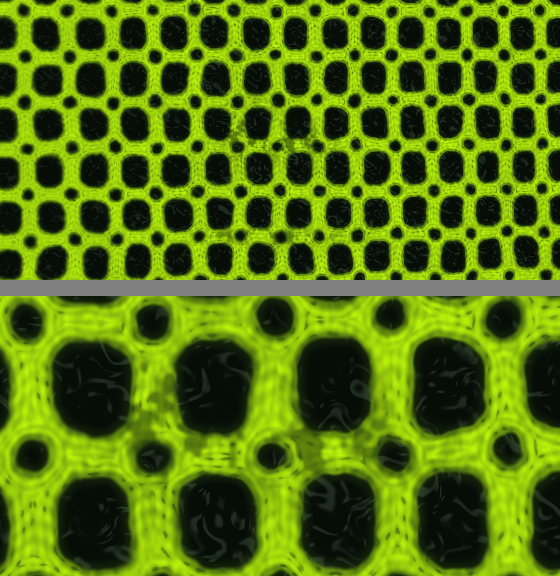
Top, the full canvas; bottom, a detail of the centre.
Write a WebGL 1 fragment shader that draws this texture.

```glsl
precision highp float;
// Lime knitted mesh: rounded openings, small diamond eyelets, twisted yarn and faint smudges.

uniform vec2 u_resolution;

#define COLUMNS vec3(-0.10, 12.50, 1.62) // column index as a quadratic in x
#define ROWS 6.05                        // rows down the left edge
#define ROW_GAIN 0.32                    // extra rows at the right edge
#define SHEAR 0.167                      // sideways drift down the cloth
#define HOLE vec2(0.31, 0.347)           // half size of the large openings
#define EYELET 0.118                     // half size of the small openings
#define WARP 0.09                        // irregularity of the knit
#define STRAND_FREQ 88.0                 // threads across the yarn
#define SMUDGE 0.55                      // strength of the dirt

const vec3 DEPTH  = vec3(0.025, 0.05, 0.028);
const vec3 SHADOW = vec3(0.27, 0.40, 0.06);
const vec3 LIME   = vec3(0.69, 0.91, 0.04);

float hash(vec2 p) {
  vec3 q = fract(vec3(p.xyx) * 0.1031);
  q += dot(q, q.yzx + 33.33);
  return fract((q.x + q.y) * q.z);
}

float noise(vec2 p) {
  vec2 i = floor(p), f = fract(p);
  f = f * f * (3.0 - 2.0 * f);
  return mix(mix(hash(i), hash(i + vec2(1.0, 0.0)), f.x),
             mix(hash(i + vec2(0.0, 1.0)), hash(i + vec2(1.0, 1.0)), f.x), f.y);
}

float smoothMax(float a, float b, float k) {
  float h = max(k - abs(a - b), 0.0) / k;
  return max(a, b) + h * h * k * 0.25;
}

// Distance to a box with cut, softened corners.
float chamferBox(vec2 p, vec2 halfSize, float cornerSum, float softness) {
  vec2 q = abs(p);
  float box = smoothMax(q.x - halfSize.x, q.y - halfSize.y, softness);
  return smoothMax(box, (q.x + q.y - cornerSum) * 0.7071, softness);
}

// Soft elliptical patch around a point of the canvas.
float patchMask(vec2 p, vec2 center, vec2 radius) {
  vec2 q = (p - center) / radius;
  return exp(-dot(q, q));
}

void main() {
  vec2 uv = gl_FragCoord.xy / u_resolution;
  uv.y = 1.0 - uv.y;

  // Cloth coordinates: openings sit on whole numbers, eyelets on halves.
  vec2 grid = vec2(dot(COLUMNS, vec3(1.0, uv.x, uv.x * uv.x)) - SHEAR * (uv.y - 0.448),
                   (uv.y - 0.119) * (ROWS + ROW_GAIN * uv.x));
  vec2 seed = grid + 20.0;
  vec2 wobble = vec2(noise(seed * 1.7), noise(seed * 1.7 + 41.0)) - 0.5;
  vec2 knit = grid + WARP * wobble;
  float aspect = mix(0.92, 0.84, uv.x);
  vec2 scale = vec2(aspect, 1.0);
  vec2 hole = (fract(knit + 0.5) - 0.5) * scale;
  vec2 eye = (fract(knit) - 0.5) * scale;

  // Distance into the yarn, with fuzzy, uneven edges.
  float dHole = chamferBox(hole, HOLE * scale, 0.495, 0.07);
  float dEye = chamferBox(eye, vec2(EYELET), 0.17, 0.04);
  float d = min(dHole, dEye);
  d += 0.035 * (noise(seed * 1.3 + 7.0) - 0.5) + 0.025 * (noise(seed * 11.0) - 0.5);

  // Threads follow the openings; upright bars carry slanted stitches.
  float strands = sin(d * STRAND_FREQ + 5.0 * noise(seed * 4.0));
  float bar = (1.0 - smoothstep(0.2, 0.36, abs(hole.y))) * smoothstep(0.0, 0.04, d);
  float stitches = sin(48.0 * knit.y - 34.0 * abs(eye.x) + 3.0 * noise(seed * 3.0));
  float cross = sin(44.0 * (abs(eye.x) - 0.75 * abs(eye.y)) + 4.0 * noise(seed * 5.0));
  float fibre = mix(0.65 * strands + 0.35 * cross, 0.5 * strands + 0.5 * stitches, bar);
  float fuzz = noise(seed * vec2(25.0, 17.0)) - 0.5;
  float focus = mix(0.55, 1.0, smoothstep(0.0, 0.45, uv.x));

  // Yarn tone: round at the rims, grooved between threads.
  float tone = 0.18 + 0.68 * smoothstep(-0.01, 0.085, d);
  tone += focus * (0.17 * fibre + 0.26 * fuzz);
  tone += 0.12 * (noise(seed * 2.3 + 11.0) - 0.5);
  float groove = smoothstep(0.45, 0.9, -fibre) * smoothstep(0.5, 0.8, noise(seed * 7.0));
  tone -= 0.4 * focus * groove;
  vec3 yarn = mix(SHADOW, LIME, clamp(tone, 0.0, 1.08));

  // Dirt rubbed into the middle of the cloth.
  float dirt = patchMask(uv, vec2(0.435, 0.47), vec2(0.045, 0.10))
             + patchMask(uv, vec2(0.53, 0.51), vec2(0.06, 0.06))
             + patchMask(uv, vec2(0.47, 0.845), vec2(0.12, 0.025));
  dirt *= smoothstep(0.38, 0.78, 0.6 * noise(seed * 5.0 + 3.0) + 0.4 * noise(seed * 14.0));
  yarn = mix(yarn, vec3(0.13, 0.21, 0.05), SMUDGE * clamp(dirt * 1.5, 0.0, 1.0));

  // Dark backing with scattered dull fibres.
  float lint = noise(seed * vec2(13.0, 19.0) + 6.0 * noise(seed * 5.0));
  vec3 backing = DEPTH + vec3(0.10, 0.12, 0.10) * smoothstep(0.62, 0.95, lint) * focus;
  backing += vec3(0.05, 0.08, 0.01) * smoothstep(-0.09, 0.0, d);

  // The left side is slightly out of focus.
  float pixel = ROWS / u_resolution.y;
  float edge = max(mix(0.038, 0.018, smoothstep(0.0, 0.5, uv.x)), 0.8 * pixel);
  gl_FragColor = vec4(mix(backing, yarn, smoothstep(-edge, edge, d)), 1.0);
}
```
